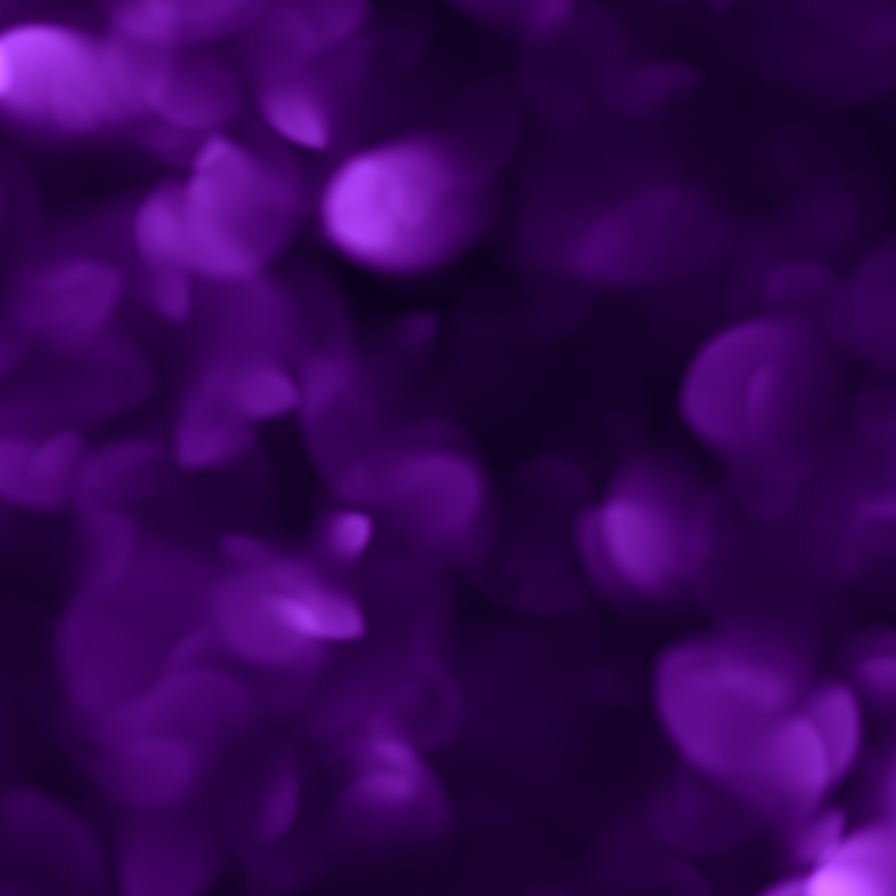
Give the GLSL for this background, as a three.js fragment shader.

```glsl
// Out-of-focus violet lights: soft, overlapping lens shapes on near-black purple.
// Each layer scatters randomly turned lenses over a jittered grid and adds their
// light; the summed light is then toned from dark indigo to bright violet.

varying vec2 vUv;

vec3 hash3(vec2 p) {
  vec3 h = fract(p.xyx * vec3(0.1031, 0.1030, 0.0973));
  h += dot(h, h.yxz + 33.33);
  return fract((h.xxy + h.yzz) * h.zyx);
}

float valueNoise(vec2 p) {
  vec2 cell = floor(p);
  vec2 f = fract(p);
  f = f * f * (3.0 - 2.0 * f);
  float low = mix(hash3(cell).x, hash3(cell + vec2(1.0, 0.0)).x, f.x);
  float high = mix(hash3(cell + vec2(0.0, 1.0)).x, hash3(cell + 1.0).x, f.x);
  return mix(low, high, f.y);
}

// Slow variation that gathers bright lenses into groups
float cluster(vec2 p) {
  return 0.2 + 1.6 * smoothstep(0.15, 0.85, valueNoise(p * 3.3 + 41.0));
}

// Overlap of two discs, with slightly rounded tips; negative inside
float lensDistance(vec2 q, float radius, float offset) {
  return length(vec2(sqrt(q.x * q.x + 0.004) + offset, q.y)) - radius;
}

// One layer of lenses; narrow runs from 0 for discs to 1 for slivers
float lensLayer(vec2 p, float cells, float seed, float narrow, float rarity) {
  vec2 shift = vec2(17.0, 29.0) * seed + 0.37 * seed;
  vec2 g = p * cells + shift;
  float light = 0.0;
  for (int y = -1; y <= 1; y++) {
    for (int x = -1; x <= 1; x++) {
      vec2 cell = floor(g) + vec2(float(x), float(y));
      vec3 place = hash3(cell + 7.0);
      vec3 form = hash3(cell + 103.0);
      vec2 centre = cell + place.xy;

      // Turn into the lens frame
      float angle = 6.2832 * place.z;
      float c = cos(angle);
      float s = sin(angle);
      vec2 q = mat2(c, -s, s, c) * (g - centre);

      // One flank is crisp and bright, the other melts away
      float radius = mix(0.42, 0.68, form.x);
      float offset = radius * mix(0.5 * form.y, 0.45 + 0.25 * form.y, narrow);
      vec2 facing = vec2(cos(6.2832 * form.y), sin(6.2832 * form.y));
      float fade = smoothstep(-0.8, 0.8, dot(q, facing) / (radius - 0.6 * offset));
      float softness = mix(0.075, 0.28, fade);
      float d = lensDistance(q, radius, offset);
      float body = 1.0 - smoothstep(-softness, softness, d);

      float strength = 0.12 + 0.88 * pow(form.z, rarity);
      strength *= cluster((centre - shift) / cells);
      light += body * strength * mix(1.0, 0.4, fade);
    }
  }
  return light;
}

void main() {
  // Gentle bending keeps outlines from being perfect arcs
  vec2 bend = vec2(valueNoise(vUv * 7.0 + 3.0), valueNoise(vUv * 7.0 + 19.0));
  vec2 p = vUv + 0.022 * (bend - 0.5);

  // Haze, then broad dim discs, bright lenses and thin glints
  float light = 0.04 + 0.05 * valueNoise(p * 4.0 + 11.0);
  for (int i = 0; i < 2; i++) {
    float seed = float(i);
    light += 0.13 * lensLayer(p, 3.7 + seed, 1.0 + seed, 0.0, 3.0);
    light += 0.42 * lensLayer(p, 5.6 + 0.9 * seed, 4.0 + seed, 0.3, 6.0);
    light += 0.28 * lensLayer(p, 7.5 + 1.5 * seed, 7.0 + seed, 0.9, 7.0);
  }

  // Compress highlights and tone the light
  light = min(light, 1.3);
  float red = light * (1.0 - 0.25 * light);
  float green = 0.9 * pow(max(red - 0.22, 0.0), 1.6);
  float blue = min(0.05 + 1.35 * red, 1.0);
  gl_FragColor = vec4(red, green, blue, 1.0);
}
```
